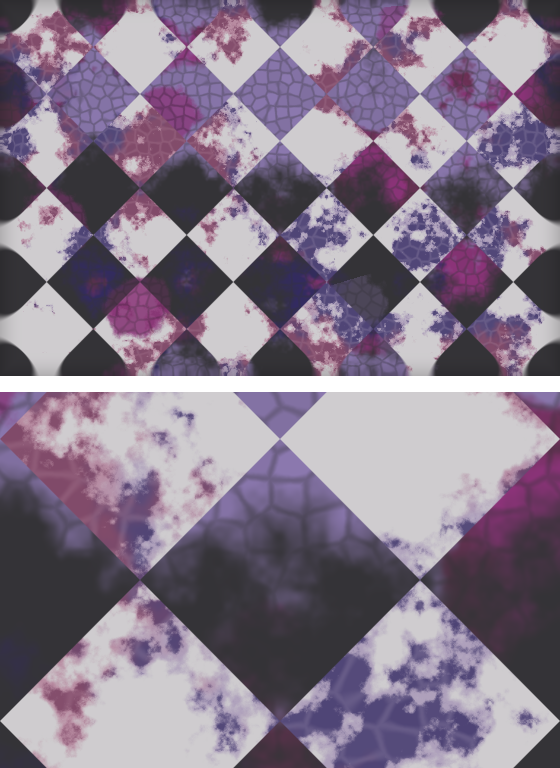
Top, the full canvas; bottom, a detail of the centre.
A Shadertoy shader for this pattern:

```glsl
// Weathered harlequin diamonds: cobbled plum and navy against stained pale paper, with smeared borders.

const ivec2 REPEATS = ivec2(6, 4);      // diamonds across and down
const float SMEAR = 0.25;               // border smear depth, in repeats
const float DISC_RADIUS = 0.33;
const float PEBBLES = 8.0;              // pebbles per repeat
const float STAIN_LEVEL = 0.535;        // higher means cleaner paper
const float NIGHT_HEIGHT = 0.22;        // height of the darkest band
const float TAU = 6.2831853;

const vec3 PAPER   = vec3(0.81, 0.80, 0.81);
const vec3 INK     = vec3(0.205, 0.20, 0.215);
const vec3 NAVY    = vec3(0.20, 0.17, 0.37);
const vec3 PLUM    = vec3(0.40, 0.19, 0.32);
const vec3 MAGENTA = vec3(0.53, 0.20, 0.46);
const vec3 SLATE   = vec3(0.52, 0.45, 0.65);
const vec3 ROSE    = vec3(0.69, 0.46, 0.57);
const vec3 LILAC   = vec3(0.64, 0.57, 0.71);

// Three random values for a lattice cell
vec3 hash3(ivec2 cell, int seed) {
    uvec3 h = uvec3(ivec3(cell, seed)) * 1664525u + 1013904223u;
    for (int i = 0; i < 2; i++) {
        h.x += h.y * h.z;
        h.y += h.z * h.x;
        h.z += h.x * h.y;
        h ^= h >> 16u;
    }
    return vec3(h & 65535u) / 65535.0;
}

ivec2 wrapCell(ivec2 cell, ivec2 period) {
    return (cell + period) % period;
}

float valueNoise(vec2 p, int freq, int seed) {
    p *= float(freq);
    ivec2 c = ivec2(floor(p)), period = REPEATS * freq;
    vec2 f = fract(p);
    f = f * f * (3.0 - 2.0 * f);
    float a = hash3(wrapCell(c, period), seed).x;
    float b = hash3(wrapCell(c + ivec2(1, 0), period), seed).x;
    float d = hash3(wrapCell(c + ivec2(0, 1), period), seed).x;
    float e = hash3(wrapCell(c + ivec2(1, 1), period), seed).x;
    return mix(mix(a, b, f.x), mix(d, e, f.x), f.y);
}

float fbm(vec2 p, int freq, int seed) {
    float sum = 0.0, total = 0.0, amp = 1.0;
    for (int i = 0; i < 6; i++) {
        sum += amp * valueNoise(p, freq, seed + i);
        total += amp;
        amp *= 0.58;
        freq *= 2;
    }
    return sum / total;
}

// Cellular noise: nearest distance, second distance, cell value
vec3 cellular(vec2 p, float freq, int seed) {
    p *= freq;
    ivec2 c = ivec2(floor(p)), period = REPEATS * int(freq);
    vec3 best = vec3(9.0, 9.0, 0.0);
    for (int y = -1; y <= 1; y++)
    for (int x = -1; x <= 1; x++) {
        ivec2 n = c + ivec2(x, y);
        vec3 h = hash3(wrapCell(n, period), seed);
        float d = length(vec2(n) + 0.15 + 0.7 * h.xy - p);
        if (d < best.x) best = vec3(d, best.x, h.z);
        else best.y = min(best.y, d);
    }
    return best;
}

// Cobbled dark cloth, darkest around the night band
vec3 darkCloth(vec2 p, float night, float pebble) {
    vec3 col = mix(PLUM, MAGENTA, smoothstep(0.40, 0.58, fbm(p, 2, 11)));
    col = mix(col, NAVY, smoothstep(0.48, 0.58, fbm(p, 1, 23) + 0.12 * (night - 0.5)));
    col = mix(col, SLATE, smoothstep(0.51, 0.60, fbm(p, 1, 37) - 0.22 * (night - 0.45)));
    col = mix(col, INK, smoothstep(0.42, 0.62, fbm(p, 1, 41) + 0.34 * (night - 0.5)));
    return mix(INK, col, mix(0.68, 1.08, pebble));
}

// Pale paper with ragged stains that gather toward the diamond's rim
vec3 stainedPaper(vec2 p, float rim, float pebble) {
    float stain = fbm(p, 2, 53) + 0.10 * (rim - 0.5) - STAIN_LEVEL;
    float hue = smoothstep(0.42, 0.56, fbm(p, 1, 67));
    float grain = fbm(p, 12, 79) - 0.5;
    vec3 wash = mix(ROSE, LILAC, hue);
    vec3 deep = mix(mix(PLUM, ROSE, 0.3), mix(NAVY, SLATE, 0.25), hue);
    vec3 col = mix(PAPER, wash, 0.75 * smoothstep(-0.03, 0.05, stain + 0.2 * grain));
    return mix(col, deep, smoothstep(0.03, 0.10, stain + 0.35 * grain) * mix(0.7, 0.95, pebble));
}

void mainImage(out vec4 fragColor, in vec2 fragCoord) {
    vec2 size = vec2(REPEATS), uv = fragCoord / iResolution.xy;
    vec2 p = uv * size;

    // Flatten coordinates near the borders so that shapes and stains smear outward
    vec2 edge = min(p, size - p), t = min(edge / SMEAR, 1.0);
    vec2 folded = edge + 0.5 * SMEAR * (1.0 - t) * (1.0 - t);
    vec2 flattened = edge + SMEAR * (t * t * (2.0 - t) - t);
    vec2 q = mix(flattened, size - flattened, step(0.5 * size, p));

    // Diamond distance: negative inside the dark ones
    vec2 f = abs(fract(folded + 0.5) - 0.5);
    float dist = (f.x + f.y - 0.5) * 0.7071;
    float border = 1.0 - min(t.x, t.y);
    float blur = 0.8 * size.y / iResolution.y + 0.035 * border * border;
    float paperMask = smoothstep(-blur, blur, dist);
    float rim = 1.0 - clamp(dist / 0.354, 0.0, 1.0);

    // Surfaces
    float night = 0.5 + 0.5 * cos(TAU * (uv.y - NIGHT_HEIGHT));
    vec3 stones = cellular(q + 0.04 * fbm(q, 4, 83), PEBBLES, 89);
    float pebble = smoothstep(0.0, 0.32, stones.y - stones.x) * (0.65 + 0.35 * stones.z);
    vec3 cloth = darkCloth(q, night, pebble);
    vec3 paper = stainedPaper(q, rim, pebble);

    // Scattered round blooms: many on the cloth, few across the paper
    vec3 bloom = cellular(q, 1.0, 97);
    float disc = 1.0 - smoothstep(-0.04, 0.05, bloom.x - DISC_RADIUS + 0.3 * (fbm(q, 4, 101) - 0.5));
    vec3 bloomColor = mix(SLATE, MAGENTA, step(0.5, fract(bloom.z * 13.0))) * mix(0.78, 1.05, pebble);
    cloth = mix(cloth, bloomColor, 0.75 * disc * step(bloom.z, 0.4) * (1.0 - 0.6 * night));
    paper = mix(paper, bloomColor, 0.85 * disc * step(bloom.z, 0.1));

    // Shaded borders
    cloth = mix(cloth, INK, 0.55 * (1.0 - smoothstep(0.0, 0.5, edge.x)));
    vec3 col = mix(cloth, paper, paperMask) * (1.0 - 0.15 * border * border);
    fragColor = vec4(col, 1.0);
}
```
